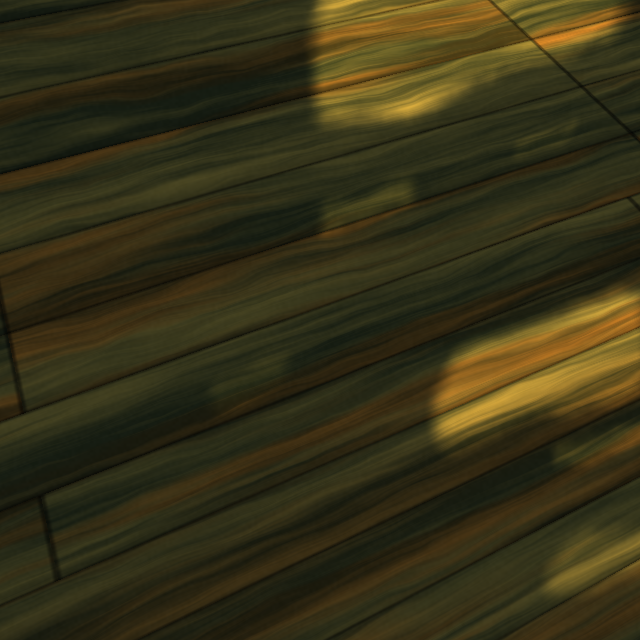
This texture is drawn by a Shadertoy shader. Its source:

```glsl
// Dark wooden floorboards receding in perspective, dappled with warm sunlight.

float hash(vec2 p) {
    return fract(sin(dot(p, vec2(127.1, 311.7))) * 43758.5453);
}

float noise(vec2 p) {
    vec2 i = floor(p), f = fract(p);
    f = f * f * (3.0 - 2.0 * f);
    return mix(mix(hash(i), hash(i + vec2(1, 0)), f.x),
               mix(hash(i + vec2(0, 1)), hash(i + vec2(1, 1)), f.x), f.y);
}

float fbm(vec2 p) {
    float sum = 0.0, amp = 0.5;
    for (int i = 0; i < 4; i++) {
        sum += amp * noise(p);
        p = p * 2.03 + 17.3;
        amp *= 0.5;
    }
    return sum / 0.9375;
}

// Sunlit patches: centre and half size, sheared along the boards
const vec4 PATCHES[7] = vec4[7](
    vec4(0.73, 0.985, 0.245, 0.125), vec4(0.575, 0.685, 0.075, 0.02),
    vec4(0.85, 0.425, 0.165, 0.077), vec4(0.96, 0.13, 0.10, 0.035),
    vec4(0.86, 0.785, 0.045, 0.012), vec4(0.98, 0.325, 0.11, 0.015),
    vec4(0.38, 0.395, 0.055, 0.02));
const float STRENGTH[7] = float[7](1.0, 0.5, 0.88, 0.42, 0.25, 0.5, 0.28);

float sunlight(vec2 p) {
    p += 0.045 * (vec2(fbm(p * 9.0), fbm(p * 11.0 + 40.0)) - 0.5);
    float light = 0.0;
    for (int i = 0; i < 7; i++) {
        vec4 patchBox = PATCHES[i];
        vec2 q = p - patchBox.xy;
        q.y -= 0.32 * q.x;
        float corner = patchBox.w * 0.6;
        vec2 d = abs(q) - patchBox.zw + corner;
        float dist = length(max(d, 0.0)) + min(max(d.x, d.y), 0.0) - corner;
        float blur = min(0.022, patchBox.w);
        light = max(light, STRENGTH[i] * smoothstep(blur, -blur, dist));
    }
    return light;
}

void mainImage(out vec4 fragColor, in vec2 fragCoord) {
    vec2 p = fragCoord / iResolution.xy;

    // Perspective: across the boards, and along them
    float a = (p.y - 0.45 * p.x) / (1.0 - 0.27 * p.x);
    float across = 6.5 * (a + 0.18 * a * a) - 0.35;
    float along = (p.x + 0.15 * p.y) / (1.0 - 0.5 * p.y);

    // Board rows and staggered end joints
    float row = floor(across);
    float shift = abs(row) == 1.0 ? 0.17 : 0.0;
    float run = (along - 0.11 + shift) / 1.72;
    float board = hash(vec2(row, floor(run)) + 3.7);

    // Grain: wavering streaks from broad to fine
    vec2 g = vec2(along, across + 0.3 * (fbm(vec2(along * 3.0, across * 1.6 + row * 5.0)) - 0.5));
    g.x += board * 31.0;
    float broad = fbm(g * vec2(1.3, 3.2));
    float streak = fbm(g * vec2(2.0, 11.0) + 9.0);
    float fine = noise(g * vec2(7.0, 42.0)) - 0.5;
    float figure = fbm(g * vec2(9.0, 8.0) + 23.0) - 0.5;

    // Tone: alternating dark and pale bands with grain on top
    float tone = 0.43 + 0.22 * cos(2.55 * across + 0.55 * abs(across) - 0.6);
    tone += 0.95 * (broad - 0.5) + 0.9 * (streak - 0.5);
    tone += 0.13 * fine + 0.25 * figure + 0.16 * (board - 0.5);
    vec3 wood = mix(vec3(0.085, 0.11, 0.07), vec3(0.275, 0.262, 0.13), clamp(tone, 0.0, 1.25));

    // Reddish heartwood stripes
    float heart = smoothstep(0.46, 0.72, fbm(g * vec2(0.8, 2.6) + 51.0));
    heart = max(heart, 0.8 * exp(-6.0 * pow(across + 0.8, 2.0)));
    wood = mix(wood, wood * vec3(1.22, 0.9, 0.7), heart);

    // Seams between rows, with a soft shadow on one side, and end joints
    float f = fract(across);
    float seam = smoothstep(0.035, 0.0, min(f, 1.0 - f));
    float shade = exp(-f * 9.0);
    float end = abs(fract(run + 0.5) - 0.5) * 1.72;
    float joint = smoothstep(0.011, 0.002, end);
    wood *= (1.0 - 0.38 * seam) * (1.0 - 0.22 * shade) * (1.0 - 0.5 * joint);

    // Warm light raises brightness and grain contrast
    float light = sunlight(p) * (0.8 + 0.55 * (streak - 0.3));
    vec3 color = wood * mix(vec3(1.0), vec3(2.75, 2.3, 1.75), light);
    color += vec3(0.10, 0.075, 0.015) * light;
    color += 0.012 * (noise(p * 210.0) - 0.5);

    fragColor = vec4(color, 1.0);
}
```
